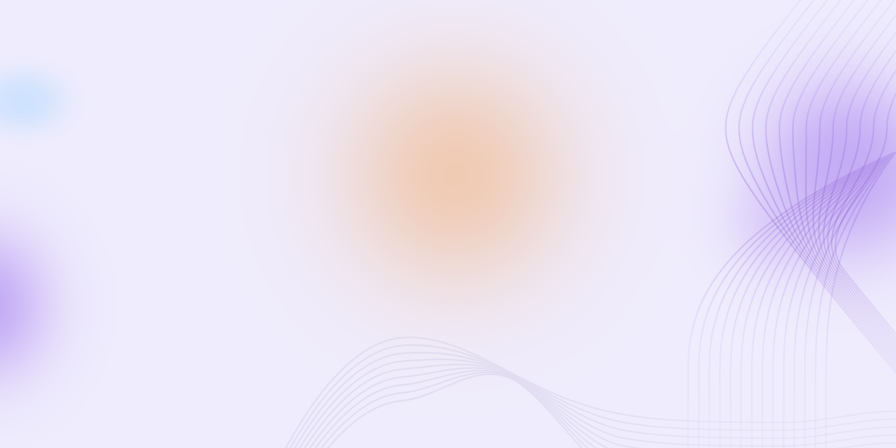
A WebGL 1 fragment shader for this background:

```glsl
precision highp float;
// Pale lavender backdrop with soft peach, violet and blue glows and fine woven line ribbons.

uniform vec2 u_resolution;

const vec3 LAVENDER = vec3(0.937, 0.926, 0.992);
const vec3 PEACH = vec3(0.940, 0.795, 0.705);
const vec3 VIOLET = vec3(0.765, 0.665, 0.960);
const vec3 SKY = vec3(0.800, 0.885, 0.995);
const vec3 THREAD = vec3(0.550, 0.380, 0.820);
const vec3 MIST = vec3(0.780, 0.750, 0.860);

// Soft elliptical spot; a higher falloff gives a flatter core.
float glow(vec2 p, vec2 center, vec2 radius, float falloff) {
  return exp(-pow(length((p - center) / radius), falloff));
}

// Coverage of a thin line, given the offset along one axis and the curve's slope.
float stroke(float offset, float slope, float pixel) {
  float d = abs(offset) / sqrt(1.0 + slope * slope);
  return 1.0 - smoothstep(0.0, 0.0012 + pixel, d);
}

// Bowed ribbon: x for a height y; strands gather below the bend.
float bowX(float y, float strand) {
  float d = 0.85 * (y - 0.714);
  float bend = sqrt(0.0088 + d * d) - 0.094;
  float gather = 1.0 - 0.8 * smoothstep(0.0, 0.32, 0.714 - y);
  return 1.620 + bend + 0.030 * strand * gather;
}

// Fan: strands leave one point on the right edge and fall to the bottom.
float fanX(float y, float share) {
  float foot = mix(1.536, 1.844, share);
  float rise = max(y - 0.167, 0.0) / 0.494;
  return foot + (2.0 - foot) * pow(rise, 2.4);
}

// Low wave: y for a position x; strands pinch together at a node.
float waveY(float x, float strand) {
  float d = x - 0.911;
  float left = 0.247 * (1.0 - d * d / 0.0745);
  float right = 0.057 + 0.190 * exp(-d * d / 0.0977);
  float spread = 0.1 + smoothstep(0.0, 0.25, abs(x - 1.146));
  float lift = 0.025 * smoothstep(1.75, 2.0, x);
  return (d < 0.0 ? left : right) + lift - 0.016 * strand * spread;
}

float bowLines(vec2 p, float pixel) {
  float ink = 0.0;
  for (int i = 0; i < 13; i++) {
    float x = bowX(p.y, float(i));
    float slope = (bowX(p.y + 0.002, float(i)) - x) / 0.002;
    ink = max(ink, stroke(p.x - x, slope, pixel));
  }
  return ink;
}

float fanLines(vec2 p, float pixel) {
  float ink = 0.0;
  for (int i = 0; i < 14; i++) {
    float share = float(i) / 13.0;
    float x = fanX(p.y, share);
    float slope = (fanX(p.y + 0.002, share) - x) / 0.002;
    ink = max(ink, stroke(p.x - x, slope, pixel));
  }
  return ink;
}

float waveLines(vec2 p, float pixel) {
  float ink = 0.0;
  for (int i = 0; i < 9; i++) {
    float y = waveY(p.x, float(i));
    float slope = (waveY(p.x + 0.002, float(i)) - y) / 0.002;
    ink = max(ink, stroke(p.y - y, slope, pixel));
  }
  return ink;
}

void main() {
  vec2 p = gl_FragCoord.xy / u_resolution * vec2(2.0, 1.0);
  float pixel = 1.0 / u_resolution.y;
  vec3 color = LAVENDER;

  // Glows
  color = mix(color, PEACH, glow(p, vec2(1.016, 0.609), vec2(0.25), 2.1));
  color = mix(color, VIOLET, 0.95 * glow(p, vec2(1.895, 0.625), vec2(0.20, 0.205), 2.6));
  color = mix(color, VIOLET, 0.30 * glow(p, vec2(1.72, 0.49), vec2(0.10), 2.0));
  color = mix(color, VIOLET, glow(p, vec2(-0.04, 0.318), vec2(0.15, 0.165), 2.2));
  color = mix(color, SKY, 0.9 * glow(p, vec2(0.05, 0.775), vec2(0.095, 0.068), 2.8));

  // Ribbons, strongest where they cross the right glow
  float focus = exp(-pow((p.y - 0.56) / 0.24, 2.0));
  color = mix(color, THREAD, bowLines(p, pixel) * (0.07 + 0.25 * focus));
  color = mix(color, THREAD, fanLines(p, pixel) * (0.05 + 0.23 * focus) * step(p.y, 0.661));
  float waveFade = 0.34 - 0.16 * smoothstep(1.1, 1.7, p.x);
  color = mix(color, MIST, waveLines(p, pixel) * waveFade);

  gl_FragColor = vec4(color, 1.0);
}
```
